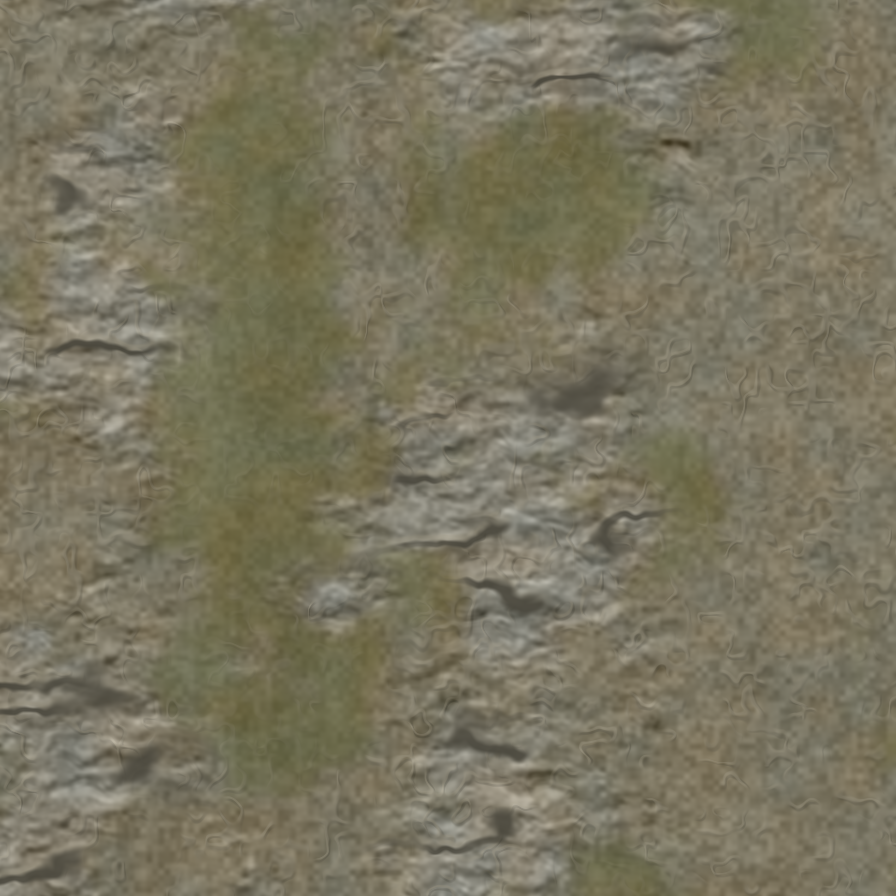
Give the GLSL for this texture, as a Shadertoy shader.

```glsl
// Weathered ground: dry earth and moss, broken by pale rock with dark ledge cracks.

const vec3 EARTH = vec3(0.483, 0.460, 0.382);
const vec3 MOSS  = vec3(0.434, 0.422, 0.292);
const vec3 ROCK  = vec3(0.525, 0.510, 0.457);
const vec3 CRACK = vec3(0.275, 0.265, 0.225);
const vec3 TWIG  = vec3(0.600, 0.575, 0.500);

const float PATCH_SCALE = 5.0;    // patches across the canvas
const float ROCK_LEVEL  = 0.60;   // higher leaves less rock
const float MOSS_LEVEL  = 0.52;   // higher leaves less moss
const float GRAIN_SCALE = 150.0;
const float GRAIN_DEPTH = 0.17;
const float RELIEF_DEPTH = 0.55;
const float LEDGE_OFFSET = 0.007; // height of the pale rim above a crack

float hash(vec2 cell) {
    uvec2 q = uvec2(ivec2(cell) + 4096) * uvec2(1597334673u, 3812015801u);
    uint h = (q.x ^ q.y) * 1597334673u;
    h ^= h >> 15;
    h *= 2246822519u;
    h ^= h >> 13;
    return float(h >> 8) / 16777216.0;
}

float noise(vec2 p) {
    vec2 i = floor(p), f = fract(p);
    f = f * f * (3.0 - 2.0 * f);
    float low  = mix(hash(i), hash(i + vec2(1, 0)), f.x);
    float high = mix(hash(i + vec2(0, 1)), hash(i + vec2(1, 1)), f.x);
    return mix(low, high, f.y);
}

float fbm(vec2 p, int octaves) {
    float sum = 0.0, weight = 0.5, total = 0.0;
    for (int i = 0; i < octaves; i++) {
        sum += weight * noise(p);
        total += weight;
        weight *= 0.5;
        p = p * 2.03 + vec2(17.3, 9.1);
    }
    return sum / total;
}

// Thin line along the middle contour of a noise value.
float contour(float n, float width) {
    return 1.0 - smoothstep(0.2 * width, width, abs(n - 0.5));
}

vec2 warp(vec2 p, float scale) {
    return vec2(noise(p * scale), noise(p * scale + 41.7)) - 0.5;
}

// Short, jagged, mostly level cracks.
float ledges(vec2 p) {
    p += 0.016 * warp(p, 28.0) + 0.007 * warp(p, 85.0);
    float line = contour(noise(p * vec2(8.0, 27.0) + 5.0), 0.15);
    float gate = smoothstep(0.42, 0.62, noise(p * vec2(11.0, 24.0) + 63.0));
    return line * gate;
}

// Lumpy rock height, wider than tall.
float relief(vec2 p) {
    p += 0.012 * warp(p, 35.0);
    return fbm(p * vec2(26.0, 48.0) + 13.0, 3);
}

void mainImage(out vec4 fragColor, in vec2 fragCoord) {
    vec2 p = fragCoord / iResolution.y;

    // Patch masks with ragged borders
    vec2 patchPos = p + 0.02 * warp(p, 22.0);
    float rockField = fbm(patchPos * PATCH_SCALE + vec2(3.4, 71.2), 4);
    float mossField = fbm(patchPos * PATCH_SCALE + vec2(52.6, 18.9), 4);
    float rock = smoothstep(ROCK_LEVEL - 0.04, ROCK_LEVEL + 0.06, rockField);
    float rubble = smoothstep(ROCK_LEVEL - 0.13, ROCK_LEVEL + 0.03, rockField);
    float moss = smoothstep(MOSS_LEVEL - 0.07, MOSS_LEVEL + 0.09, mossField);
    moss *= 1.0 - 0.9 * rubble;

    // Base colours, with broad tonal drift and faint upright streaks
    vec3 color = mix(EARTH, MOSS, moss);
    color = mix(color, ROCK, rock);
    color += 0.07 * (fbm(p * 13.0 + 29.0, 3) - 0.5);
    color += 0.03 * (noise(p * vec2(48.0, 4.0)) - 0.5);
    color += vec3(-0.4, 0.1, 0.6) * 0.07 * (noise(p * 24.0 + 88.0) - 0.5);

    // Fine soil grain, calmer on moss
    float grain = 0.6 * noise(p * GRAIN_SCALE) + 0.4 * noise(p * GRAIN_SCALE * 0.5 + 7.0) - 0.5;
    color += GRAIN_DEPTH * (1.0 - 0.45 * moss) * grain;

    // Pale dead stalks and their shadows
    vec2 stalkPos = p + 0.014 * warp(p, 60.0);
    float stalkGate = smoothstep(0.40, 0.70, noise(p * 38.0 + 31.0)) * (1.0 - 0.75 * moss);
    float stalk = contour(noise(stalkPos * 62.0 + 3.0), 0.15);
    float shadow = contour(noise((stalkPos + vec2(-0.002, 0.004)) * 62.0 + 3.0), 0.15);
    color = mix(color, CRACK, 0.24 * shadow * stalkGate);
    color = mix(color, TWIG, 0.40 * stalk * stalkGate);

    // Rock relief lit from above
    float slope = relief(p) - relief(p + vec2(-0.002, 0.006));
    color += RELIEF_DEPTH * slope * (0.12 + 0.88 * rubble) * (1.0 - 0.5 * moss);

    // Ledge cracks below pale rims
    float crackShare = max(rock, 0.45 * rubble);
    float rim = ledges(p - vec2(0.0, LEDGE_OFFSET));
    color = mix(color, TWIG, 0.45 * rim * crackShare);
    color = mix(color, CRACK, 0.85 * ledges(p) * crackShare);

    fragColor = vec4(clamp(color, 0.0, 1.0), 1.0);
}
```
